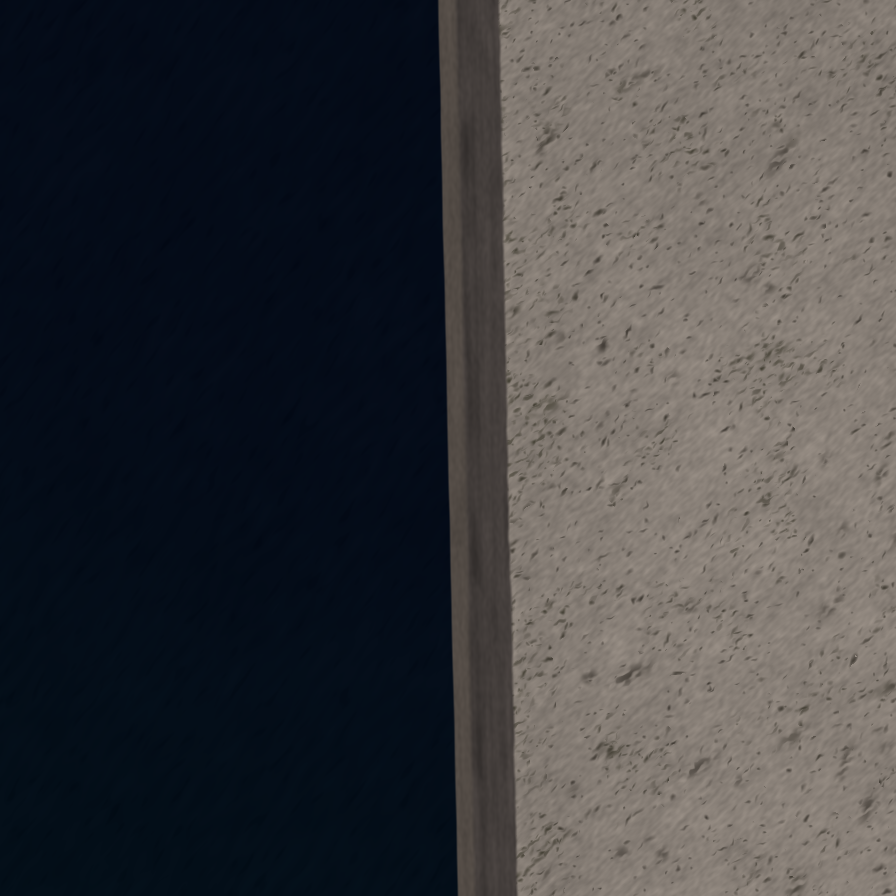
Write a WebGL 1 fragment shader that draws this texture.

```glsl
precision highp float;
// Dark still water beside a shadowed stone curb and a pitted concrete slab.

uniform vec2 u_resolution;

vec2 hash2(vec2 p) {
  p = vec2(dot(p, vec2(127.1, 311.7)), dot(p, vec2(269.5, 183.3)));
  return fract(sin(p) * 43758.545);
}

float gradientNoise(vec2 p) {
  vec2 i = floor(p), f = fract(p);
  vec2 w = f * f * f * (f * (f * 6.0 - 15.0) + 10.0);
  float a = dot(hash2(i) * 2.0 - 1.0, f);
  float b = dot(hash2(i + vec2(1.0, 0.0)) * 2.0 - 1.0, f - vec2(1.0, 0.0));
  float c = dot(hash2(i + vec2(0.0, 1.0)) * 2.0 - 1.0, f - vec2(0.0, 1.0));
  float d = dot(hash2(i + 1.0) * 2.0 - 1.0, f - 1.0);
  return mix(mix(a, b, w.x), mix(c, d, w.x), w.y);
}

float fbm(vec2 p) {
  float sum = 0.0, amp = 0.6;
  for (int i = 0; i < 4; i++) {
    sum += amp * gradientNoise(p);
    p = p * 2.03 + 17.3;
    amp *= 0.55;
  }
  return sum;
}

// Axes along and across the diagonal grain
vec2 toGrain(vec2 p, float angle) {
  float c = cos(angle), s = sin(angle);
  return vec2(c * p.x + s * p.y, c * p.y - s * p.x);
}

// Scattered slanted pits with soft rims, one candidate per cell
float pits(vec2 p, float cells, float density, float seed) {
  vec2 g = p * cells;
  vec2 cell = floor(g);
  float mask = 0.0;
  for (int y = -1; y <= 1; y++) {
    for (int x = -1; x <= 1; x++) {
      vec2 id = cell + vec2(float(x), float(y));
      vec2 r = hash2(id + seed), s = hash2(id + seed + 41.7);
      vec2 q = toGrain(g - id - r, 0.72 + (s.x - 0.5) * 1.1);
      vec2 size = vec2(mix(0.22, 0.75, s.y * s.y), mix(0.14, 0.23, r.x));
      float present = step(fract(r.x * 7.3 + s.x * 5.1), density);
      float body = 1.0 - smoothstep(0.0, 1.35, length(q / size));
      mask = max(mask, present * body * mix(0.35, 1.0, r.y));
    }
  }
  return mask;
}

vec3 waterColor(vec2 p) {
  vec3 col = mix(vec3(0.014, 0.058, 0.097), vec3(0.016, 0.044, 0.094), smoothstep(0.0, 0.75, p.y + 0.4 * p.x));
  vec2 q = toGrain(p, 0.95);
  float ripple = gradientNoise(q * vec2(24.0, 90.0));
  float stroke = smoothstep(0.15, 0.45, gradientNoise(q * vec2(36.0, 130.0) + 7.0));
  return col + vec3(0.006, 0.010, 0.012) * (ripple + fbm(p * 6.0) - 0.8 * stroke);
}

vec3 curbColor(vec2 p, float seam, float px) {
  float along = p.x + 0.022 * p.y;
  float streak = gradientNoise(vec2(along * 160.0, p.y * 6.0));
  float stain = fbm(vec2(along * 60.0, p.y * 16.0));
  float grain = gradientNoise(vec2(along * 240.0, p.y * 110.0));
  vec3 ledge = vec3(0.322, 0.293, 0.270) * (1.0 + 0.12 * streak + 0.12 * stain + 0.10 * grain);
  vec3 wall = vec3(0.266, 0.243, 0.233) * (1.0 + 0.20 * streak + 0.20 * stain + 0.10 * grain);
  float groove = exp(-pow((p.x - seam - 0.008) / 0.007, 2.0));
  wall *= 1.0 - groove * (0.08 + 0.14 * smoothstep(0.0, 0.3, gradientNoise(vec2(3.0, p.y * 9.0))));
  return mix(ledge, wall, smoothstep(-0.002 - px, 0.002 + px, p.x - seam));
}

vec3 slabColor(vec2 p, float edge) {
  vec2 q = toGrain(p, 0.65);
  float light = 0.985 + 0.05 * smoothstep(1.0, 0.45, p.y) * smoothstep(0.52, 0.8, p.x);
  light += 0.06 * fbm(p * 4.0 + 5.0) + 0.10 * fbm(q * vec2(11.0, 17.0) + 2.0);
  light += 0.17 * fbm(q * vec2(30.0, 85.0));
  light += 0.14 * gradientNoise(toGrain(p, 0.8) * vec2(100.0, 220.0));
  vec3 col = vec3(0.519, 0.486, 0.455) * light;

  // Pits gather in loose patches and along the curb
  vec2 ragged = vec2(gradientNoise(p * 150.0), gradientNoise(p * 150.0 + 71.0));
  vec2 w = p + 0.0030 * ragged;
  float patches = fbm(p * 11.0 + 31.0) + 0.20 * exp(-(p.x - edge) * 30.0);
  float gather = smoothstep(-0.12, 0.38, patches);
  float dark = 0.75 * pits(w, 112.0, 0.14 + 0.40 * gather, 3.0);
  dark = max(dark, pits(w + 0.37, 74.0, 0.07 + 0.34 * gather, 19.0));

  // Scuffs break into short strokes; faint scratches fill the patches
  float strokes = gradientNoise(toGrain(w, 0.7) * vec2(70.0, 170.0));
  float scuff = pits(p + 0.11, 22.0, 0.15, 57.0);
  dark = max(dark, scuff * smoothstep(-0.25, 0.20, strokes));
  dark = max(dark, 0.65 * smoothstep(0.10, 0.45, strokes) * smoothstep(0.0, 0.30, patches));
  vec3 pitColor = mix(vec3(0.215, 0.195, 0.172), vec3(0.220, 0.210, 0.160), gather);
  return mix(col, pitColor, 0.88 * dark);
}

void main() {
  vec2 p = gl_FragCoord.xy / u_resolution;
  float px = 1.0 / min(u_resolution.x, u_resolution.y);

  // Three nearly vertical boundaries, leaning right toward the bottom
  float shore = 0.511 - 0.022 * p.y + 0.0007 * gradientNoise(vec2(2.5, p.y * 18.0));
  float seam = 0.530 - 0.021 * p.y + 0.0012 * gradientNoise(vec2(7.5, p.y * 9.0));
  float edge = 0.577 - 0.020 * p.y + 0.0020 * gradientNoise(vec2(4.5, p.y * 11.0));
  edge += 0.0014 * gradientNoise(vec2(9.5, p.y * 55.0));

  vec3 col = mix(waterColor(p), curbColor(p, seam, px), smoothstep(-1.3 * px, 1.3 * px, p.x - shore));
  vec3 slab = slabColor(p, edge);
  slab *= 1.0 + 0.04 * exp(-abs(p.x - edge - 0.004) * 250.0);
  col = mix(col, slab, smoothstep(-0.001 - px, 0.001 + px, p.x - edge));
  gl_FragColor = vec4(col, 1.0);
}
```
